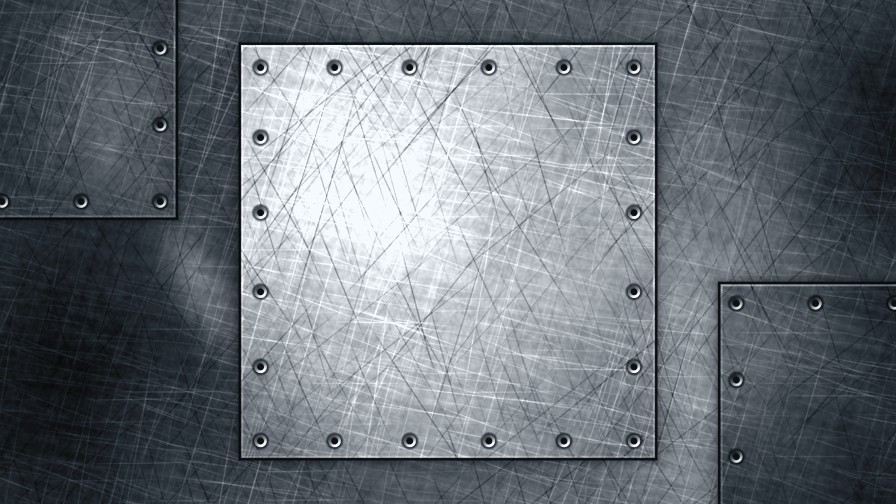
Reproduce this texture procedurally as a WebGL 2 fragment shader.

```glsl
#version 300 es
precision highp float;
// Riveted, scratched steel plates on a dark worn metal wall.
uniform vec2 u_resolution;
out vec4 outColor;

// Layout in canvas heights; plates are left, bottom, right, top
const vec4 MAIN_PLATE = vec4(0.477, 0.090, 1.301, 0.912);
const vec4 LEFT_PLATE = vec4(-0.5, 0.567, 0.350, 1.5);
const vec4 RIGHT_PLATE = vec4(1.428, -0.5, 2.5, 0.4375);
const vec2 MAIN_RIVET = vec2(0.517, 0.125);
const vec2 LEFT_RIVET = vec2(0.318, 0.600);
const vec2 RIGHT_RIVET = vec2(1.461, 0.398);
const float RIVET_STEPS[6] = float[6](0.0, 0.147, 0.296, 0.453, 0.602, 0.741);
const vec2 SIDE_STEP = vec2(0.157, 0.152);
const float RIVET_RADIUS = 0.0135;
// Finish
const float SCRATCH_WIDTH = 0.0007;
const float BRIGHT_SCRATCH = 0.38;
const float DARK_SCRATCH = 0.34;
const float GRAIN = 0.13;
const vec3 STEEL_TINT = vec3(-0.032, 0.002, 0.034);

vec3 hash3(vec2 cell, float seed) {
    uvec3 v = uvec3(ivec3(cell, seed)) * 1664525u + 12345u;
    for (int i = 0; i < 2; i++) {
        v.x += v.y * v.z; v.y += v.z * v.x; v.z += v.x * v.y;
        v ^= v >> 16u;
    }
    return vec3(v >> 8u) / exp2(24.0);
}

float corner(vec2 cell, vec2 f) {
    float a = 6.2832 * hash3(cell, 7.0).x;
    return dot(vec2(cos(a), sin(a)), f);
}

// Gradient noise
float noise(vec2 p) {
    vec2 i = floor(p), f = fract(p), e = vec2(1, 0);
    vec2 u = f * f * (3.0 - 2.0 * f);
    return mix(mix(corner(i, f), corner(i + e, f - e), u.x),
               mix(corner(i + e.yx, f - e.yx), corner(i + 1.0, f - 1.0), u.x), u.y);
}

float fbm(vec2 p) {
    float sum = 0.0, amp = 0.6;
    for (int i = 0; i < 5; i++) { sum += amp * noise(p); p = p * 2.03 + 17.3; amp *= 0.6; }
    return sum;
}

vec2 rotate(vec2 p, float a) { return mat2(cos(a), -sin(a), sin(a), cos(a)) * p; }

// One bent, tapering scratch per stretched cell
float scratches(vec2 p, float angle, vec2 cell, float seed, float px) {
    vec2 q = rotate(p, angle) / cell + seed * 3.7;
    q.x += 5.0 * hash3(vec2(floor(q.y), 3), seed).x;
    vec2 f = fract(q);
    vec3 r = hash3(floor(q), seed);
    float t = f.x - 0.5;
    float path = 0.3 + 0.4 * r.x + 0.5 * (r.y - 0.5) * t + 0.6 * (r.z - 0.5) * t * t;
    float taper = smoothstep(0.0, 0.3, f.x) * (1.0 - smoothstep(0.55, 1.0, f.x));
    return taper * r.z * r.z * r.z * (1.0 - smoothstep(0.0, SCRATCH_WIDTH + px, abs(f.y - path) * cell.y));
}

float glow(vec2 p, float x, float y, float w, float h) {
    vec2 q = (p - vec2(x, y)) / vec2(w, h);
    return exp(-dot(q, q));
}

float box(vec2 p, vec4 b) {
    vec2 q = max(b.xy - p, p - b.zw);
    return max(q.x, q.y);
}

vec2 nearer(vec2 a, vec2 b) { return dot(a, a) < dot(b, b) ? a : b; }

// Offset from the closest rivet
vec2 rivetOffset(vec2 p) {
    vec2 best = vec2(9), m = p - MAIN_RIVET, l = p - LEFT_RIVET, r = p - RIGHT_RIVET;
    float span = RIVET_STEPS[5];
    for (int i = 0; i < 6; i++) {
        float s = RIVET_STEPS[i];
        best = nearer(nearer(best, m - vec2(s, 0)), m - vec2(s, span));
        best = nearer(nearer(best, m - vec2(0, s)), m - vec2(span, s));
    }
    for (int i = 0; i < 3; i++) {
        vec2 s = SIDE_STEP * float(i), h = vec2(s.x, 0), v = vec2(0, s.y);
        best = nearer(nearer(best, l + h), l - v);
        best = nearer(nearer(best, r - h), r + v);
    }
    return best;
}

void main() {
    float px = 1.0 / u_resolution.y;
    vec2 p = gl_FragCoord.xy * px, s = p;
    float dMain = box(p, MAIN_PLATE), dLeft = box(p, LEFT_PLATE), dRight = box(p, RIGHT_PLATE);
    float d = min(dMain, min(dLeft, dRight)), tone;

    // Broad light and texture shift of each surface
    if (dMain < 0.0) {
        s += vec2(3.1, 1.7);
        tone = 0.53 + 0.38 * glow(p, 0.66, 0.68, 0.33, 0.36) + 0.18 * glow(p, 0.95, 0.52, 0.35, 0.4)
            - 0.14 * glow(p, 0.48, 0.08, 0.2, 0.2) - 0.12 * glow(p, 1.3, 0.1, 0.25, 0.3) - 0.08 * glow(p, 1.3, 0.9, 0.2, 0.2);
    } else if (dLeft < 0.0) {
        s += vec2(7.3, 4.1);
        tone = 0.17 + 0.2 * glow(p, 0.24, 0.76, 0.17, 0.25);
    } else if (dRight < 0.0) {
        s += vec2(5.9, 8.3);
        tone = 0.12 + 0.24 * glow(p, 1.45, 0.3, 0.22, 0.3);
    } else {
        tone = 0.23 + 0.32 * glow(p, 1.36, 0.4, 0.22, 0.45) + 0.12 * glow(p, 0.9, 1.0, 0.5, 0.12)
            + 0.24 * glow(rotate(p - vec2(0.4, 0.43), -1.1), 0.0, 0.0, 0.13, 0.05) + 0.13 * glow(p, 0.95, 0.0, 0.45, 0.15)
            - 0.15 * glow(p, 0.1, 0.22, 0.3, 0.35) - 0.14 * glow(p, 1.75, 0.73, 0.18, 0.22);
    }

    // Worn patches, brushed streaks, grain
    float wear = 0.34 * fbm(s * 4.0) + GRAIN * (noise(s * 130.0) + noise(s * 57.0));
    wear += 0.16 * noise(rotate(s, -0.2) * vec2(5, 75)) + 0.12 * noise(rotate(s, 1.25) * vec2(6, 60));
    tone += wear * (0.17 + 0.45 * tone);

    // Crossing scratch families
    float bright = 0.0, dark = 0.0;
    for (int i = 0; i < 14; i++) {
        float k = float(i);
        vec3 r = hash3(vec2(k, 11), 5.0);
        vec2 cell = vec2(0.16, 0.02) + vec2(0.36, 0.03) * r.yz;
        float family = i % 3 == 0 ? 1.25 : -0.2;
        bright += scratches(s, family + 0.5 * (r.x - 0.5), cell, k + 1.0, px);
        family = i % 2 == 0 ? 1.05 : -0.85;
        if (i < 9) dark += scratches(s, family + 0.9 * (r.z - 0.5), cell * 1.3, k + 31.0, px);
    }
    bright *= 0.75 + 0.9 * noise(s * 3.0);
    tone += BRIGHT_SCRATCH * bright * (0.25 + 0.55 * tone) - DARK_SCRATCH * dark * tone;

    // Plate shadow, lit rim and seam
    if (d > 0.0) tone *= 1.0 - 0.5 * exp(-d / 0.01);
    float top = min(abs(p.y - MAIN_PLATE.w), abs(p.y - RIGHT_PLATE.w));
    float rim = 1.0 - smoothstep(0.0007, 0.0015 + px, abs(d + 0.0035));
    tone += rim * (0.14 + 0.22 * max(1.0 - top / 0.02, 0.0));
    tone = mix(tone, 0.035, 0.92 - 0.92 * smoothstep(0.0012, 0.002 + px, abs(d - 0.001)));

    // Rivets: contact shadow, domed ring, dark socket
    vec2 o = rivetOffset(p);
    float r = length(o), lit = dot(o / max(r, 1e-4), vec2(0.53, -0.85));
    tone *= 0.35 + 0.65 * smoothstep(RIVET_RADIUS, RIVET_RADIUS * 1.45, r);
    float ring = (d > -0.1 && dMain < 0.0 ? 0.55 : 0.38) + 0.26 * lit;
    ring += 0.3 * max(lit, 0.0) * (1.0 - smoothstep(0.0, 0.004, abs(r - 0.0095)));
    tone = mix(ring, tone, smoothstep(RIVET_RADIUS - px, RIVET_RADIUS, r));
    tone = mix(0.06, tone, smoothstep(0.0055, 0.006 + px, r));

    tone = clamp(tone, 0.025, 0.98);
    vec3 color = tone + STEEL_TINT * smoothstep(0.0, 0.2, tone) * (1.0 - 0.4 * tone);
    outColor = vec4(clamp(color, 0.0, 1.0), 1);
}
```
